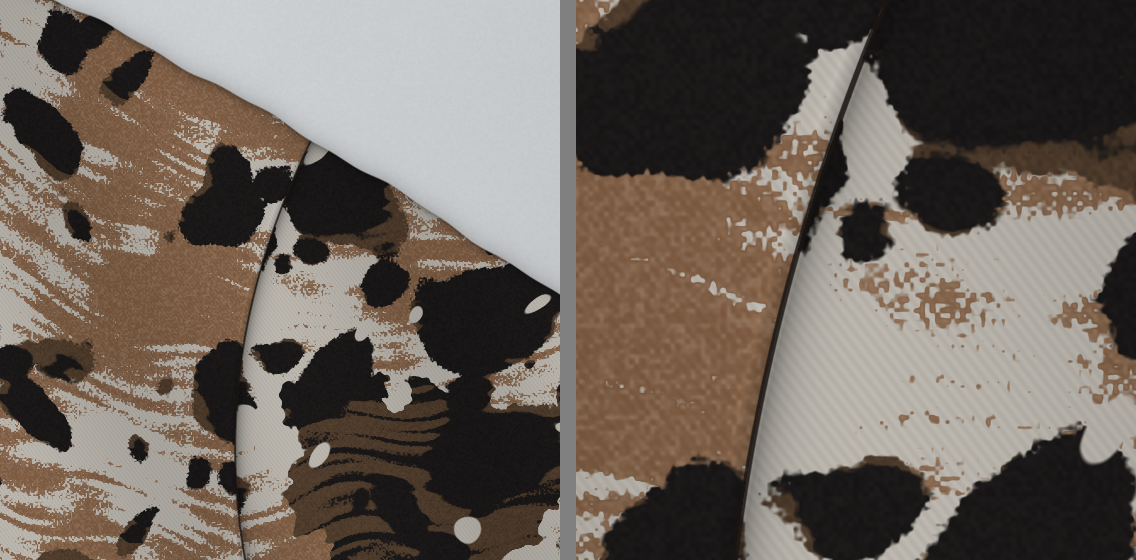
Left, the full canvas; right, a detail of the centre.
This texture is drawn by a Shadertoy shader. Its source:

```glsl
// Animal-print satin garment with a curved sleeve seam, lying on a pale cloth.

vec2 hash2(vec2 p) {
    vec3 q = fract(p.xyx * vec3(0.1031, 0.1030, 0.0973));
    q += dot(q, q.yzx + 33.33);
    return fract((q.xx + q.yz) * q.zy);
}

float noise(vec2 p) {
    vec2 i = floor(p), f = fract(p);
    f = f * f * (3.0 - 2.0 * f);
    float low = mix(hash2(i).x, hash2(i + vec2(1, 0)).x, f.x);
    float high = mix(hash2(i + vec2(0, 1)).x, hash2(i + vec2(1, 1)).x, f.x);
    return mix(low, high, f.y);
}

float fbm(vec2 p) {
    float sum = 0.0, amp = 0.5;
    for (int i = 0; i < 5; i++) {
        sum += amp * noise(p);
        p = mat2(1.6, 1.2, -1.2, 1.6) * p + 7.3;
        amp *= 0.5;
    }
    return sum / 0.97;
}

mat2 rotate(float a) {
    return mat2(cos(a), sin(a), -sin(a), cos(a));
}

// Cellular scatter of oval spots: signed distance in canvas units
float spots(vec2 p, float cells, float chance, float seed) {
    vec2 q = p * cells, id = floor(q);
    float d = 2.0;
    for (int j = -1; j <= 1; j++)
    for (int i = -1; i <= 1; i++) {
        vec2 cell = id + vec2(i, j);
        vec2 place = hash2(cell + seed), kind = hash2(cell + seed + 57.0);
        vec2 o = rotate(kind.y * 6.28) * (q - cell - 0.2 - 0.6 * place);
        o.y *= 1.2 + 0.5 * place.x;
        if (kind.x < chance) d = min(d, length(o) - mix(0.25, 0.6, place.y));
    }
    return d / cells;
}

vec3 printedFabric(vec2 p, float side) {
    float grain = noise(p * 330.0);
    vec2 q = p + side * vec2(0.37, 0.21);

    // Brush direction differs on the two panels and bends gently
    vec2 stroke = rotate(mix(0.42, -0.2, side)) * q;
    stroke.y += 0.025 * sin(stroke.x * 9.0 + 2.0) + 0.012 * sin(q.x * 21.0 + q.y * 8.0);
    float streak = noise(stroke * vec2(7.0, 85.0));
    float hatch = noise(stroke * vec2(6.0, 95.0) + 31.0);

    // Dry-brushed tan over cream
    float tone = 2.2 * (fbm(q * 4.5 + 3.0) - 0.5) + 0.65 * (streak - 0.5)
               + 0.4 * (grain - 0.5) + 0.09;
    vec3 cream = vec3(0.69, 0.675, 0.645);
    vec3 tan_ = mix(vec3(0.46, 0.335, 0.24), vec3(0.57, 0.46, 0.37), 0.75 * grain * grain);
    vec3 col = mix(cream, tan_, smoothstep(-0.06, 0.06, tone));

    // Ragged dark blotches, large and small
    float ragged = fbm(q * 10.0 + 11.0) - 0.5;
    float cloud = noise(q * 11.0 + 5.0);
    vec2 warped = q + 0.018 * sin(q.yx * vec2(23.0, 19.0) + vec2(1.0, 4.0));
    float blotch = spots(warped, mix(6.0, 4.3, side), mix(0.4, 0.6, side), 3.0);
    blotch = min(blotch, spots(warped, 11.0, 0.2, 19.0));
    blotch += 0.1 * ragged + 0.008 * (grain - 0.5);

    // Broad hatched brown patch on the sleeve
    float patchDist = length((p - vec2(0.78, 0.15)) * vec2(1.0, 1.4)) - 0.27;
    patchDist += 0.35 * ragged + 0.03 * (streak - 0.5) + 2.0 * (1.0 - side);

    float dark = smoothstep(0.003, -0.003, min(blotch, patchDist));
    float ink = -20.0 * blotch + 1.6 * (cloud - 0.45) + 0.7 * (hatch - 0.5);
    ink = max(ink, hatch - 0.62 + 0.6 * (cloud - 0.5)) + 0.3 * (grain - 0.5);
    vec3 brown = vec3(0.295, 0.225, 0.165) * (0.9 + 0.2 * grain);
    vec3 black = vec3(0.095, 0.087, 0.086) * (0.85 + 0.3 * grain);
    col = mix(col, mix(brown, black, smoothstep(-0.08, 0.08, ink)), dark);

    // A few bare cream flecks
    float fleck = spots(warped, 24.0, 0.03, 41.0) + 0.02 * ragged;
    col = mix(col, cream, side * smoothstep(0.002, -0.002, fleck));

    // Twill weave and soft folds
    col *= 1.0 + 0.025 * sin(dot(p, vec2(900.0, 700.0)));
    return col * (1.0 + 0.05 * sin(p.x * 11.0 + p.y * 4.0 + 0.8));
}

void mainImage(out vec4 fragColor, in vec2 fragCoord) {
    vec2 p = fragCoord / iResolution.y;
    float px = 1.0 / iResolution.y;

    // Curved seam between bodice and sleeve
    float seam = p.x - 0.42 - 0.45 * (p.y - 0.2) * (p.y - 0.2);
    vec3 col = printedFabric(p, step(0.0, seam));
    col *= 1.0 - 0.3 * exp(-abs(seam - 0.004) * 90.0);
    col *= 1.0 + 0.12 * exp(-abs(seam + 0.012) * 150.0);
    col = mix(col, vec3(0.1, 0.08, 0.07), 0.85 * smoothstep(0.0018 + px, 0.0018 - px, abs(seam)));

    // Shoulder edge, with the pale cloth beyond
    float x = p.x - 0.1;
    float edge = (p.y - 1.0 + 0.5 * x + 0.1 * x * x) * 0.86;
    edge += 0.003 * sin(p.x * 24.0) + 0.0015 * sin(p.x * 61.0);
    col *= 1.0 - 0.35 * exp(min(edge, 0.0) * 130.0);

    vec3 cloth = vec3(0.79, 0.80, 0.81) * (1.02 - 0.04 * p.x * p.x);
    cloth += 0.018 * (noise(p * 300.0) - 0.5) + 0.012 * (fbm(p * 5.0) - 0.5);
    cloth *= 1.0 - 0.16 * exp(-max(edge, 0.0) * 65.0);
    col = mix(col, cloth, smoothstep(-px, px, edge));

    fragColor = vec4(col, 1.0);
}
```
